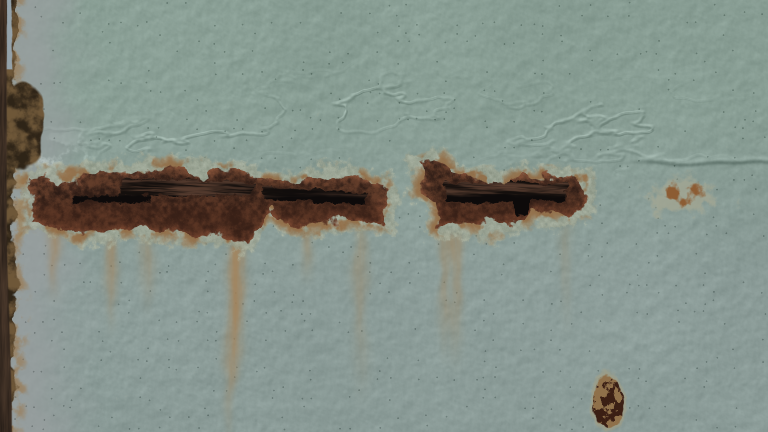
Write a Shadertoy shader that draws this texture.

```glsl
float hash(vec2 p) {
    return fract(sin(dot(p, vec2(127.1, 311.7))) * 43758.5);
}

float noise(vec2 p) {
    vec2 i = floor(p), f = fract(p);
    f = f * f * (3. - 2. * f);
    return mix(mix(hash(i), hash(i + vec2(1, 0)), f.x),
               mix(hash(i + vec2(0, 1)), hash(i + 1.), f.x), f.y);
}

float fbm(vec2 p) {
    float sum = 0., amp = .53;
    for (int i = 0; i < 4; i++) {
        sum += amp * noise(p);
        p = mat2(1.6, 1.2, -1.2, 1.6) * p + 7.3;
        amp *= .5;
    }
    return sum;
}

float bell(float x, float center, float width) {
    float t = (x - center) / width;
    return exp(-t * t);
}

float blob(vec2 p, vec2 center, vec2 size) {
    vec2 q = (p - center) / size;
    return exp(-dot(q, q));
}

// Positive inside a strip whose edges may vary
float band(vec2 p, float left, float right, float lo, float hi) {
    return min(min(p.x - left, right - p.x), min(p.y - lo, hi - p.y));
}

float leftGash(vec2 p) {
    float lo = mix(.464, .492, smoothstep(.58, .64, p.x)) + .018 * bell(p.x, .07, .06)
             - .03 * bell(p.x, .555, .03) + .035 * bell(p.x, .625, .016);
    float hi = .585 + .025 * bell(p.x, .33, .11) + .018 * bell(p.x, .54, .05)
             - .02 * smoothstep(.83, .88, p.x);
    return band(p, .07, .88, lo, hi);
}

float rightGash(vec2 p) {
    float lo = .473 + .035 * smoothstep(1.13, 1.26, p.x);
    float hi = .59 + .036 * bell(p.x, 1., .06) - .012 * bell(p.x, 1.17, .04);
    return band(p, .977 + .033 * smoothstep(.56, .51, p.y), 1.352, lo, hi);
}

float ridge(vec2 p) {
    return smoothstep(.035, 0., abs(fbm(vec2(p.x * 7. - p.y * 4., p.y * 15.)) - .5));
}

void mainImage(out vec4 fragColor, in vec2 fragCoord) {
    vec2 p = fragCoord / iResolution.y;
    float coarse = fbm(p * 13.) - .5, mid = fbm(p * 38. + 9.) - .5, fine = fbm(p * 110. + 4.) - .5;

    // Faded paint with brushed relief
    vec3 col = mix(vec3(.545, .61, .595), vec3(.535, .618, .58), smoothstep(.3, .8, p.y));
    col += .035 * (fbm(p * 4.) - .5) + .04 * fine;
    col += .11 * (mid + .5 - fbm(p * 38. + vec2(8.85, 9.25)));
    col = mix(col, vec3(.6, .62, .625), .75 * smoothstep(.24, .05, p.x + .1 * coarse));
    col += .2 * blob(p, vec2(.13, .625), vec2(.08, .04)) * smoothstep(-.1, .15, mid);

    // Wrinkles and the long crease
    float wrinkled = blob(p, vec2(.83, .76), vec2(.2, .06)) + blob(p, vec2(.4, .68), vec2(.25, .04))
                   + blob(p, vec2(1.4, .7), vec2(.25, .08));
    col += .1 * wrinkled * (ridge(p) - ridge(p + vec2(-.002, .006)));
    float crease = p.y - .62 - .012 * (noise(p.xx * 12.) - .5);
    col += smoothstep(1.4, 1.55, p.x) * (.05 * bell(crease, .009, .006) - .13 * bell(crease, 0., .005));

    // Small pits
    vec2 cell = floor(p * 45.);
    vec2 pit = fract(p * 45.) - .25 - .5 * vec2(hash(cell), hash(cell + 31.));
    col -= .13 * step(.82, hash(cell + 5.)) * smoothstep(.14, .04, length(pit));

    // Rust runs: x, top, length, strength
    vec4 runs[9] = vec4[9](
        vec4(.255, .455, .25, .65), vec4(.34, .45, .2, .4), vec4(.553, .445, .52, .95),
        vec4(.713, .485, .16, .4), vec4(.835, .48, .45, .4), vec4(1.03, .47, .34, .5),
        vec4(1.057, .47, .36, .6), vec4(1.31, .49, .3, .22), vec4(.125, .48, .2, .65));
    float patchy = .45 + .7 * fbm(p * vec2(90, 14));
    for (int i = 0; i < 9; i++) {
        vec4 r = runs[i];
        float down = r.y - p.y;
        float x = r.x - .06 * max(down, 0.) * step(.9, r.w) + .008 * (noise(p.yy * 16. + float(i)) - .5);
        float run = bell(p.x, x, .009 + .012 * noise(vec2(p.y * 11., i)))
                  * smoothstep(-.01, .025, down) * smoothstep(r.z, r.z * .2, down);
        col = mix(col, vec3(.64, .51, .35), min(run * r.w * patchy, .85));
    }

    // Chipped paint around the gashes
    float rim = max(leftGash(p), rightGash(p)) + .045 * (coarse + mid);
    float chips = smoothstep(-.036, -.022, rim + .025 * fine);
    col = mix(col, vec3(.62, .645, .57) + .2 * fine, .75 * chips);
    float stain = smoothstep(-.035, -.004, rim) * smoothstep(.46, .62, fbm(p * 27. + 3.));
    col = mix(col, vec3(.57, .41, .25), .85 * stain);

    // Rusted metal
    vec3 rust = mix(vec3(.21, .13, .1), vec3(.47, .29, .2), smoothstep(-.25, .25, .5 * (mid + fine)));
    rust = mix(rust, vec3(.37, .19, .12), .35 * smoothstep(.56, .5, p.y));
    rust *= .82 + .3 * smoothstep(.02, 0., rim);
    col = mix(col, rust, smoothstep(-.002, .003, rim));

    // Torn slots with splintered layers over darkness
    float slope = .07 * (p.x - .6);
    float slot = max(band(p, .28, .59, .546, .588 - .09 * max(p.x - .44, 0.)),
                     band(p, .17, .35, .528, .552));
    slot = max(slot, band(p, .61, .85, .54 - slope, .569 - slope));
    float tooth = .03 * smoothstep(.48, .62, noise(vec2(p.x * 24., 3)));
    slot = max(slot, band(p, 1.03, 1.312, .531 - tooth, .577)) + .022 * mid + .012 * fine;
    float fibre = fbm(vec2(p.x * 9., p.y * 150. + p.x * 6.));
    vec3 splinter = mix(vec3(.08, .06, .05), vec3(.33, .23, .18), smoothstep(.3, .75, fibre));
    float lit = smoothstep(.542, .552, p.y + .015 * coarse) * (1. - .6 * bell(p.x, .73, .13));
    col = mix(col, mix(vec3(.05, .04, .04), splinter, lit), smoothstep(-.001, .003, slot));

    // Flaking patch and rusty blister
    float flake = blob(p, vec2(1.575, .548), vec2(.085, .045));
    col = mix(col, vec3(.64, .65, .57), .75 * smoothstep(.17, .3, (flake + mid) * .5));
    float spots = smoothstep(.5, .62, .35 * flake + .5 * fbm(p * 36. + 21.));
    col = mix(col, vec3(.55, .36, .2), spots * smoothstep(.25, .5, flake));
    float blister = 1. - length((p - vec2(1.407, .068)) / vec2(.035, .061)) + .5 * mid;
    col = mix(col, vec3(.63, .62, .52), .7 * smoothstep(-.25, -.05, blister));
    vec3 scale = mix(vec3(.56, .44, .29), vec3(.23, .12, .08), smoothstep(.48, .58, fbm(p * 65.)));
    col = mix(col, scale, smoothstep(-.04, .06, blister));

    // Corroded left border
    float scab = 1. - length((p - vec2(.052, .71)) / vec2(.047, .11)) + .9 * coarse;
    float crust = .038 + .035 * (coarse + mid) - p.x;
    col = mix(col, vec3(.6, .47, .31), .7 * smoothstep(-.03, 0., crust) * smoothstep(-.15, .1, mid));
    vec3 scabColor = mix(vec3(.18, .14, .09), vec3(.43, .34, .22), smoothstep(-.2, .2, mid));
    col = mix(col, scabColor, max(smoothstep(-.05, .1, scab), smoothstep(0., .006, crust)));
    float gap = band(p, .014, .028, .84, 1.1) + .006 * mid;
    col = mix(col, vec3(.58, .63, .66), smoothstep(-.001, .003, gap));
    vec3 post = mix(vec3(.13, .1, .08), vec3(.33, .25, .19), fbm(p * vec2(150, 12)));
    col = mix(col, post, smoothstep(.018, .013, p.x - .012 * smoothstep(.5, 0., p.y)));

    fragColor = vec4(col, 1);
}
```
